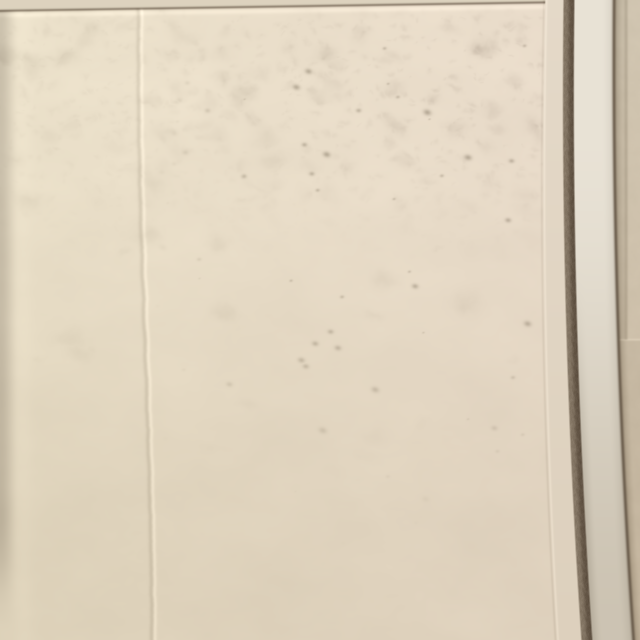
Reproduce this texture procedurally as a Shadertoy shader.

```glsl
// An aged cream panel with a raised crease, a top seam and curved trim on the right.
// Quadratic curves place the trim; soft masks shade it from left to right.
// Layered sines tint the surface and cellular noise scatters stains and specks.

vec2 hash2(vec2 cell) {
    vec3 q = fract(cell.xyx * vec3(0.1031, 0.1030, 0.0973));
    q += dot(q, q.yzx + 33.33);
    return fract((q.xx + q.yz) * q.zy);
}

// Layered, rotated sines, roughly -1 to 1.
float waves(vec2 p) {
    float sum = 0.0, amp = 0.5;
    for (int i = 0; i < 5; i++) {
        sum += amp * sin(p.x + 1.7 * sin(p.y)) * cos(p.y + 1.3 * sin(p.x));
        p = mat2(1.5, 1.1, -1.1, 1.5) * p + 2.3;
        amp *= 0.62;
    }
    return sum;
}

// Scattered soft spots: one per cell, kept with the given chance.
float spots(vec2 p, float chance, float radius) {
    vec2 base = floor(p);
    float mark = 0.0;
    for (int j = -1; j <= 1; j++)
    for (int i = -1; i <= 1; i++) {
        vec2 cell = base + vec2(i, j);
        vec2 rnd = hash2(cell + 17.0);
        vec2 d = p - cell - hash2(cell);
        d.y += 0.4 * d.x * (rnd.y - 0.5);
        float size = radius * (0.5 + rnd.y);
        float spot = exp(-dot(d, d) / (size * size));
        mark = max(mark, step(rnd.x, chance) * spot * (0.4 + 0.6 * rnd.y));
    }
    return mark;
}

float bump(float d, float width) {
    return exp(-d * d / (width * width));
}

float rightOf(float d, float soft) {
    return smoothstep(-soft, soft, d);
}

// Edge position: start, slope and bend, measured downward from the top.
float curve(float t, float start, float slope, float bend) {
    return start + t * (slope + bend * t);
}

vec3 panel(vec2 p) {
    float t = 1.0 - p.y;
    vec3 top = mix(vec3(0.925, 0.885, 0.795), vec3(0.915, 0.86, 0.795), p.x);
    vec3 low = mix(vec3(0.865, 0.82, 0.725), vec3(0.875, 0.82, 0.745), p.x);
    vec3 col = mix(top, low, smoothstep(0.1, 1.0, t));
    col += 0.012 * waves(p * vec2(9.0, 14.0));

    // Stains gather near the top, thicker on the right.
    vec2 bent = p + 0.012 * vec2(waves(p * 31.0), waves(p * 27.0 + 4.0));
    float age = smoothstep(0.46, 0.12, t) * smoothstep(0.0, 0.04, t);
    age *= 0.55 + 0.45 * smoothstep(0.3, 0.75, p.x);
    float stain = spots(bent * vec2(26.0, 34.0), 0.5, 0.3);
    stain += 0.8 * spots(bent * vec2(60.0, 75.0) + 9.0, 0.4, 0.3);
    col -= vec3(0.055, 0.057, 0.055) * age * stain;

    // Faint smudges and a few dark specks reach lower.
    float middle = smoothstep(0.9, 0.35, t);
    col -= 0.04 * middle * spots(bent * vec2(15.0, 22.0) + 5.0, 0.22, 0.22);
    float speckZone = middle * smoothstep(0.2, 0.45, p.x);
    col -= 0.2 * speckZone * spots(p * vec2(34.0, 44.0) + 31.0, 0.07, 0.14);

    // Shadowed left border with a pale rim.
    float border = smoothstep(0.03, 0.0, p.x) * smoothstep(1.0, 0.8, t);
    col -= vec3(0.13, 0.13, 0.12) * border;
    col += 0.012 * bump(p.x - 0.037, 0.014);

    // Raised crease: shade on its left, highlight on its right.
    float crease = 0.219 + 0.021 * smoothstep(0.1, 1.0, t);
    float d = p.x - crease - 0.0012 * waves(vec2(3.0, p.y * 45.0));
    col -= 0.065 * bump(d + 0.003, 0.0035);
    col += 0.055 * bump(d - 0.0025, 0.003);

    // Sloping seam under the upper margin.
    float seam = p.y - 0.983 - 0.0155 * p.x;
    col = mix(col, vec3(0.865, 0.825, 0.745), rightOf(seam, 0.003));
    col -= vec3(0.3, 0.31, 0.3) * bump(seam, 0.0022);
    col += 0.045 * bump(seam + 0.007, 0.004);
    return col;
}

void mainImage(out vec4 fragColor, in vec2 fragCoord) {
    vec2 p = fragCoord / iResolution.xy;
    float t = 1.0 - p.y;
    float soft = max(0.0015, 0.75 / iResolution.x);
    float rim = p.x - curve(t, 0.852, -0.024, 0.042);
    float groove = p.x - curve(t, 0.889, -0.012, 0.040);
    float outer = p.x - curve(t, 0.9596, -0.0073, 0.0377);

    // Pale rim beside the panel.
    vec3 rimColor = mix(vec3(0.895, 0.85, 0.785), vec3(0.865, 0.815, 0.74), t);
    vec3 col = mix(panel(p), rimColor, rightOf(rim, soft));
    col += 0.04 * bump(rim - 0.002, 0.002) - 0.045 * bump(rim + 0.002, 0.002);

    // Light strip, dimmer toward the bottom and along its sides.
    vec3 strip = mix(vec3(0.91, 0.885, 0.835), vec3(0.80, 0.765, 0.70), smoothstep(0.2, 1.0, t));
    strip -= 0.09 * smoothstep(0.025, 0.005, groove) * smoothstep(0.4, 0.75, t);
    strip -= 0.05 * smoothstep(-0.02, 0.0, outer);
    col = mix(col, strip, rightOf(groove, soft));

    // Dark grained groove, deepest at its right side.
    float grain = waves(vec2(groove * 380.0, p.y * 160.0));
    vec3 dark = mix(vec3(0.53, 0.475, 0.405), vec3(0.37, 0.315, 0.255), rightOf(groove, 0.007));
    col = mix(col, dark + 0.045 * grain, rightOf(0.0085 - abs(groove), soft * 1.3));

    // Outer surface with a vertical ridge and a step at mid height.
    vec3 wall = mix(vec3(0.785, 0.74, 0.66), vec3(0.765, 0.705, 0.615), t);
    float upper = rightOf(p.y - 0.469, 0.002);
    wall += upper * (0.03 * rightOf(p.x - 0.981, 0.002) - 0.06 * bump(p.x - 0.978, 0.003));
    wall += 0.05 * bump(p.y - 0.469, 0.002) + 0.012 * waves(p * 40.0);
    wall -= 0.1 * smoothstep(0.016, 0.0, outer);
    col = mix(col, wall, rightOf(outer, soft));
    col = mix(col, vec3(0.40, 0.345, 0.28), 0.85 * bump(outer, 0.003));

    fragColor = vec4(clamp(col, 0.0, 1.0), 1.0);
}
```
